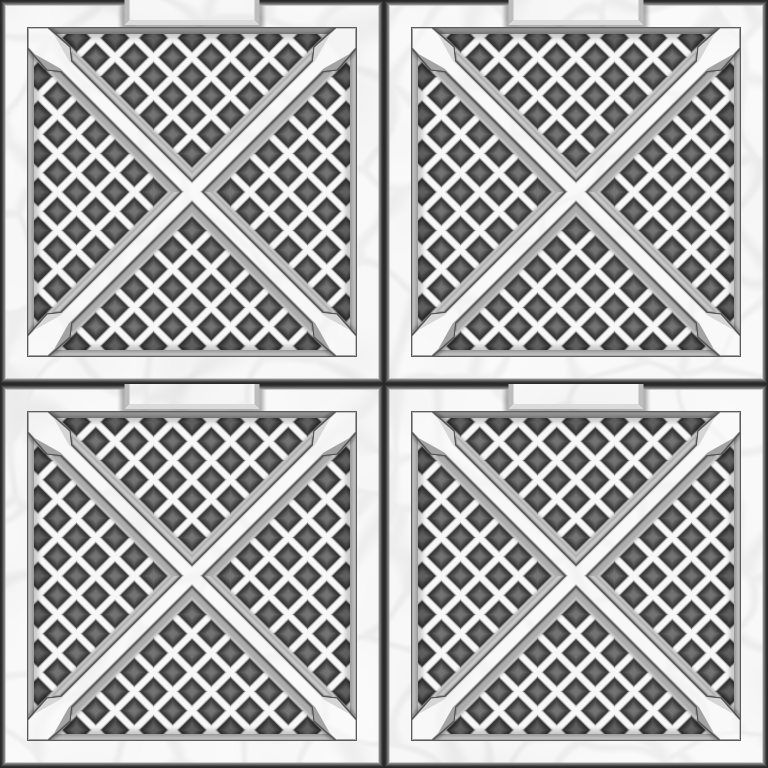
Write a WebGL 1 fragment shader that draws this texture map.

```glsl
precision highp float;
// A two by two grid of pale framed panels: each frame holds a diagonal lattice
// over dark wells, braced by a cross with blade-shaped ends and a tab on top.
// Layers are painted back to front from distances in units of 1/384 panel.

#define REPEATS 2.0
#define PANEL 384.0
#define OPENING 165.0
#define LATTICE_EDGE 158.0
#define LATTICE_STEP 27.22
#define WELL_HALF 9.6
#define BEAM_HALF 6.8
#define CASING_HALF 13.0
#define SEAM 6.5
#define VEIN_SCALE 11.0
#define WEAR 0.07

uniform vec2 u_resolution;

float pixelSize;

// Coverage of the region where the distance is negative.
float cover(float d) {
  return clamp(0.5 - d / pixelSize, 0.0, 1.0);
}

vec2 hash2(vec2 p) {
  vec3 h = fract(p.xyx * vec3(0.1031, 0.1030, 0.0973));
  h += dot(h, h.yzx + 33.33);
  return fract((h.xx + h.yz) * h.zy);
}

float valueNoise(vec2 p) {
  vec2 i = floor(p), f = fract(p);
  f = f * f * (3.0 - 2.0 * f);
  float low = mix(hash2(i).x, hash2(i + vec2(1.0, 0.0)).x, f.x);
  float high = mix(hash2(i + vec2(0.0, 1.0)).x, hash2(i + 1.0).x, f.x);
  return mix(low, high, f.y);
}

// Soft veins along the borders of scattered cells.
float veins(vec2 p) {
  p += 0.5 * vec2(valueNoise(p * 1.3), valueNoise(p * 1.3 + 19.0));
  vec2 cell = floor(p);
  float nearest = 9.0, second = 9.0;
  for (int j = -1; j <= 1; j++) {
    for (int i = -1; i <= 1; i++) {
      vec2 c = cell + vec2(float(i), float(j));
      float d = length(c + hash2(c) - p);
      second = min(second, max(nearest, d));
      nearest = min(nearest, d);
    }
  }
  return 1.0 - smoothstep(0.0, 0.22, second - nearest);
}

float boxDistance(vec2 p, vec2 halfSize) {
  vec2 d = abs(p) - halfSize;
  return length(max(d, 0.0)) + min(max(d.x, d.y), 0.0);
}

// Pale bars over wells that darken towards their rims.
float latticeShade(vec2 diagonal, float edge) {
  vec2 c = abs(mod(diagonal + 0.5 * LATTICE_STEP, LATTICE_STEP) - 0.5 * LATTICE_STEP);
  float d = max(c.x, c.y) - WELL_HALF;
  float well = mix(0.22, 0.45, smoothstep(0.0, 8.0, -d));
  well *= mix(0.8, 1.0, smoothstep(0.0, 22.0, LATTICE_EDGE - edge));
  float bar = mix(0.58, 0.97, smoothstep(0.0, 2.0, d));
  bar *= mix(0.82, 1.0, smoothstep(0.0, 9.0, LATTICE_EDGE - edge));
  return mix(bar, well, cover(d));
}

void main() {
  vec2 uv = gl_FragCoord.xy / u_resolution;
  pixelSize = REPEATS * PANEL / min(u_resolution.x, u_resolution.y);
  vec2 p = (fract(uv * REPEATS) - 0.5) * PANEL;
  vec2 a = abs(p);
  float edge = max(a.x, a.y);
  float stain = WEAR * (0.6 * veins(uv * VEIN_SCALE)
              + 0.6 * valueNoise(uv * 9.0) * valueNoise(uv * 17.0 + 7.0));

  // Recessed walls, darker under the upper rim, then the lattice.
  float upper = step(a.x, a.y) * step(0.0, p.y);
  float wall = mix(0.70, 0.54, upper);
  wall *= mix(0.80, 1.06, smoothstep(LATTICE_EDGE - 2.0, OPENING - 2.0, edge));
  vec2 diagonal = vec2(p.x + p.y, p.x - p.y) * 0.70711;
  float shade = mix(wall, latticeShade(diagonal, edge), cover(edge - LATTICE_EDGE));

  // Cross brace, folded into one quadrant; s runs inwards from the corner.
  float across = (a.x - a.y) * 0.70711;
  float side = abs(across);
  float s = (2.0 * OPENING - a.x - a.y) * 0.70711;
  float facing = -sign(across) * sign(p.y);
  float blade = min(13.0 + 0.06 * s, 16.0 - 0.8 * (s - 44.0));
  float brace = max(side - max(BEAM_HALF, blade), edge - OPENING + 1.0);
  float casing = max(side - CASING_HALF, edge - LATTICE_EDGE);
  shade *= mix(0.7, 1.0, smoothstep(0.0, 7.0, min(casing, brace)));
  float rail = mix(0.50, 0.73 + 0.05 * facing, smoothstep(1.0, 4.0, brace));
  shade = mix(shade, rail, cover(casing));
  shade = mix(shade, 0.33, cover(brace - 1.5));
  float facet = 0.74 + 0.10 * facing;
  shade = mix(shade, facet, cover(brace));
  float flatHalf = max(BEAM_HALF - 1.0, 15.0 - 0.28 * (s - 20.0));
  float face = max(side - flatHalf, brace + 0.8);
  shade = mix(shade, 0.98 - 0.5 * stain, cover(face));

  // Frame with a dark inner line and a rounded seam between panels.
  shade = mix(shade, 0.36, cover(OPENING - 1.2 - edge));
  float frame = 0.98 - stain;
  vec2 tabPoint = p - vec2(0.0, 0.5 * PANEL - 12.5);
  float tab = boxDistance(tabPoint, vec2(67.5, 12.5));
  frame *= mix(0.70, 1.0, smoothstep(0.0, 8.0, tab));
  float rim = 0.5 * PANEL - edge;
  float seamShade = mix(0.16, 0.66, smoothstep(0.5, SEAM, rim));
  frame = mix(frame, seamShade, cover(rim - SEAM + 1.0));
  shade = mix(shade, frame, cover(OPENING - edge));

  // Bevelled tab over the top rail.
  float bevel = mix(0.74, 0.86, step(abs(tabPoint.x) - 67.5, -tabPoint.y - 12.5));
  float tabFace = max(abs(tabPoint.x) - 62.5, -tabPoint.y - 7.5);
  float tabShade = mix(bevel, 0.97 - stain, cover(tabFace));
  shade = mix(shade, tabShade, cover(tab));

  gl_FragColor = vec4(vec3(clamp(shade, 0.0, 1.0)), 1.0);
}
```
